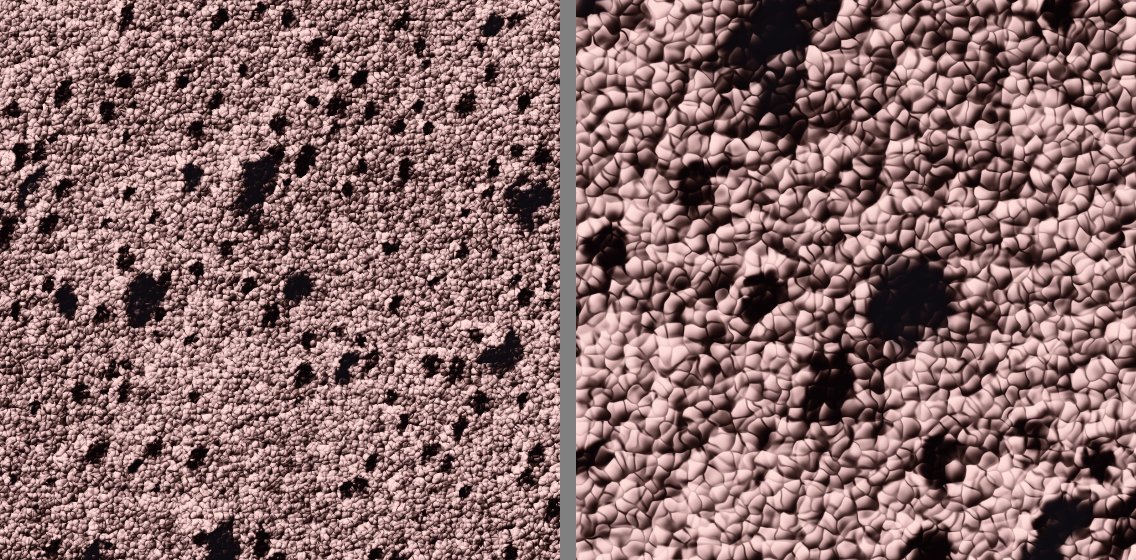
Left, the full canvas; right, a detail of the centre.
Write a Shadertoy shader that draws this texture.

```glsl
// Dry reddish soil: three sizes of crumbs lit from the upper left, with
// scattered lumps that cast ragged, nearly black hollows beside them.
// The summed light is spread evenly over a ramp of earth colours.

const vec2 LIGHT_DIR = vec2(-0.6, 0.8);      // towards the sun
const vec2 HOLLOW_AXIS = vec2(0.34, 0.94);   // long direction of the hollows
const vec3 CRUMB_SCALES = vec3(25.0, 58.0, 108.0);
const vec3 CRUMB_WEIGHTS = vec3(0.36, 0.66, 0.78);
const float LARGE_HOLLOWS = 7.0;             // grid cells across the canvas
const float SMALL_HOLLOWS = 19.0;
const float HOLLOW_CHANCE = 0.36;
const float HOLLOW_DEPTH = 2.7;
const float LUMP_GLOW = 0.75;
const float CONTRAST = 2.0;
const float EXPOSURE = 0.17;
const vec3 SHADE_TINT = vec3(0.045, 0.055, 0.075);

// Ramp colours and the brightness rank at which each one sits
const int STOPS = 8;
const vec3 SOIL[STOPS] = vec3[STOPS](
    vec3(0.03, 0.01, 0.02), vec3(0.10, 0.04, 0.04),
    vec3(0.25, 0.15, 0.14), vec3(0.40, 0.28, 0.27),
    vec3(0.56, 0.42, 0.42), vec3(0.73, 0.58, 0.57),
    vec3(0.91, 0.75, 0.75), vec3(1.00, 0.88, 0.86));
const float RANK[STOPS] = float[STOPS](
    0.0, 0.07, 0.21, 0.36, 0.525, 0.71, 0.905, 1.0);

float hash(vec2 p) {
    return fract(sin(dot(p, vec2(127.1, 311.7))) * 43758.5453);
}

vec2 hash2(vec2 p) {
    return vec2(hash(p), hash(p + 37.3));
}

float noise(vec2 p) {
    vec2 i = floor(p), f = fract(p);
    f = f * f * (3.0 - 2.0 * f);
    return mix(mix(hash(i), hash(i + vec2(1, 0)), f.x),
               mix(hash(i + vec2(0, 1)), hash(i + vec2(1, 1)), f.x), f.y);
}

vec2 wobble(vec2 p) {
    return vec2(noise(p), noise(p + 51.7)) - 0.5;
}

// Light on a layer of rounded crumbs, about zero on average
float crumbs(vec2 p) {
    p += 0.6 * wobble(p * 1.4);
    vec2 cell = floor(p), toSurface = vec2(0), nearestCell = cell;
    float nearest = 9.0, second = 9.0;
    for (int y = -1; y <= 1; y++)
    for (int x = -1; x <= 1; x++) {
        vec2 id = cell + vec2(x, y);
        vec2 d = p - id - 0.05 - 0.9 * hash2(id);
        float dist = length(d);
        if (dist < nearest) {
            second = nearest;
            nearest = dist;
            toSurface = d;
            nearestCell = id;
        } else {
            second = min(second, dist);
        }
    }
    float body = smoothstep(0.0, 0.22, second - nearest);
    float facing = dot(toSurface, LIGHT_DIR) * body;
    float tone = hash(nearestCell + 91.0) - 0.5;
    return 2.6 * facing + 1.1 * (body - 0.72) + tone * body;
}

// x: depth of shade in the hollows, y: glow of the lumps beside them
vec2 hollows(vec2 p) {
    p += 0.22 * wobble(p * 3.0) + 0.16 * wobble(p * 8.0);
    vec2 cell = floor(p), result = vec2(0);
    for (int y = -1; y <= 1; y++)
    for (int x = -1; x <= 1; x++) {
        vec2 id = cell + vec2(x, y);
        if (hash(id + 13.0) > HOLLOW_CHANCE) continue;
        vec2 d = p - id - 0.15 - 0.7 * hash2(id + 5.0);
        float size = mix(0.15, 0.34, hash(id + 71.0));
        float along = dot(d, HOLLOW_AXIS) / mix(1.1, 1.9, hash(id + 29.0));
        float across = dot(d, vec2(HOLLOW_AXIS.y, -HOLLOW_AXIS.x));
        float shade = smoothstep(1.1, 0.45, length(vec2(along, across)) / size);
        float lump = smoothstep(1.2, 0.3, length(d - 1.6 * size * LIGHT_DIR) / size);
        result = max(result, vec2(shade, lump));
    }
    return result;
}

vec3 soilColour(float rank) {
    vec3 colour = SOIL[0];
    for (int i = 1; i < STOPS; i++) {
        float t = clamp((rank - RANK[i - 1]) / (RANK[i] - RANK[i - 1]), 0.0, 1.0);
        colour = mix(colour, SOIL[i], t);
    }
    return colour;
}

vec3 ground(vec2 p) {
    float light = EXPOSURE + 0.5 * (noise(p * 6.0) - 0.5);
    for (int i = 0; i < 3; i++)
        light += CRUMB_WEIGHTS[i] * crumbs(p * CRUMB_SCALES[i] + 17.0 * float(i));
    light += 0.7 * (noise(p * 190.0) - 0.5);

    vec2 large = hollows(p * LARGE_HOLLOWS + 3.0);
    vec2 small = hollows(p * SMALL_HOLLOWS + 40.0);
    float shade = max(large.x, 0.85 * small.x);
    light += LUMP_GLOW * max(large.y, 0.7 * small.y) * (1.0 - shade);
    light -= HOLLOW_DEPTH * shade;

    // The logistic curve turns the bell-shaped light into an even rank
    vec3 colour = soilColour(1.0 / (1.0 + exp(-CONTRAST * light)));
    return mix(colour, colour * 0.8 + SHADE_TINT, 0.6 * large.x);
}

void mainImage(out vec4 fragColor, in vec2 fragCoord) {
    // Four samples per pixel smooth the crumb edges
    vec3 colour = vec3(0);
    for (int i = 0; i < 4; i++) {
        vec2 shift = 0.5 * vec2(i % 2, i / 2) - 0.25;
        colour += ground((fragCoord + shift) / iResolution.y);
    }
    fragColor = vec4(colour / 4.0, 1.0);
}
```
